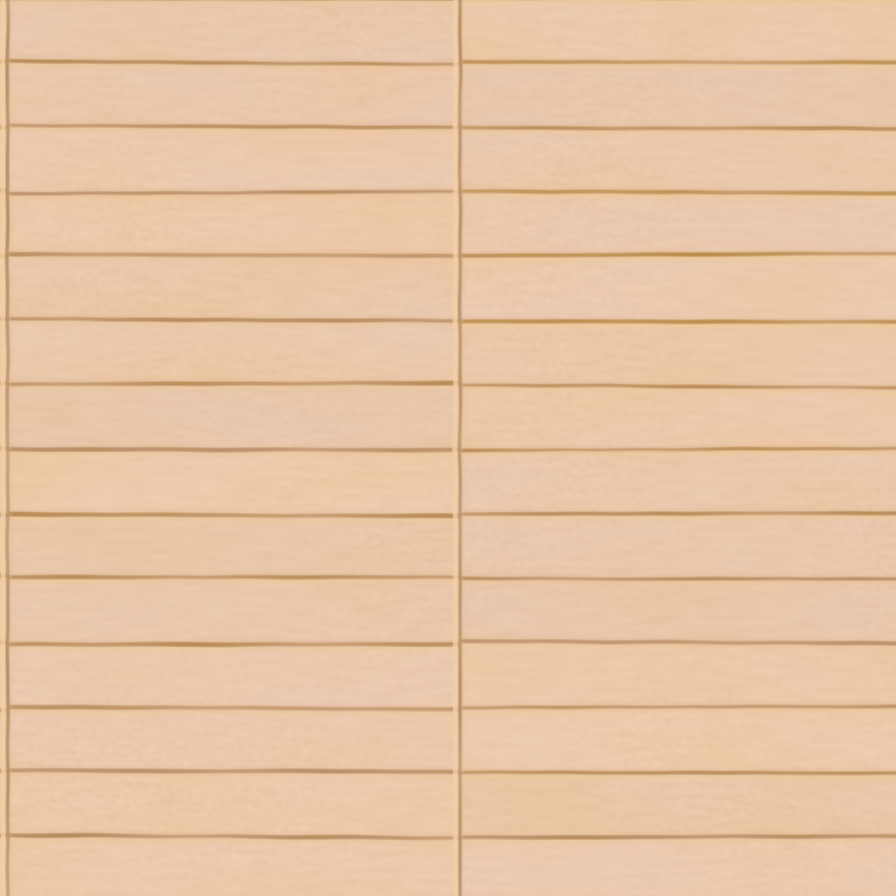
Write a Shadertoy shader that draws this texture.

```glsl
const vec2 PITCH = vec2(0.505, 0.0720);        // slat size
const vec2 ORIGIN = vec2(0.0085, 0.0665);      // one crossing of the joints
const float JOINT_WIDTH = 0.0040;
const float END_WIDTH = 0.0038;
const float STRIP_WIDTH = 0.0055;              // pale strip beside each end joint
const float FLANK_WIDTH = 0.0042;              // soft shade around a joint
const float SOFTNESS = 0.0014;
const float ROW_JITTER = 0.0017;
const float ROW_TILT = 0.0036;
const float WOBBLE = 0.0011;
const float GRAIN = 0.022;

const vec3 WARM_WOOD = vec3(0.925, 0.785, 0.645);
const vec3 PINK_WOOD = vec3(0.912, 0.780, 0.685);
const vec3 FLANK = vec3(0.860, 0.710, 0.570);
const vec3 LIT_EDGE = vec3(0.935, 0.795, 0.600);
const vec3 PALE_STRIP = vec3(0.945, 0.815, 0.655);
const vec3 BROWN_JOINT = vec3(0.735, 0.570, 0.410);
const vec3 OCHRE_JOINT = vec3(0.755, 0.575, 0.320);

float hash(vec2 p) {
    vec3 q = fract(p.xyx * vec3(0.1031, 0.1030, 0.0973));
    q += dot(q, q.yzx + 33.33);
    return fract((q.x + q.y) * q.z);
}

float cornerSlope(vec2 cell, vec2 offset) {
    float angle = 6.2832 * hash(cell);
    return dot(vec2(cos(angle), sin(angle)), offset);
}

// Gradient noise, roughly -0.7 to 0.7
float noise(vec2 p) {
    vec2 i = floor(p), f = p - i;
    vec2 u = f * f * f * (f * (f * 6.0 - 15.0) + 10.0);
    vec2 e = vec2(1.0, 0.0);
    return mix(mix(cornerSlope(i, f), cornerSlope(i + e.xy, f - e.xy), u.x),
               mix(cornerSlope(i + e.yx, f - e.yx), cornerSlope(i + e.xx, f - e.xx), u.x), u.y);
}

// Coverage of a line of the given width at distance d
float band(float d, float width, float soft) {
    return 1.0 - smoothstep(-soft, soft, abs(d) - 0.5 * width);
}

// Wood of one slat: its own tint, cloudy patches, streaks and pores
vec3 slatColor(vec2 uv, vec2 slat) {
    float seed = hash(slat + 7.0);
    float cloud = noise(uv * vec2(5.0, 16.0) + seed * 40.0);
    float streak = noise(uv * vec2(24.0, 150.0) + seed * 90.0);
    float pores = noise(mat2(1.0, 0.45, -0.45, 1.0) * uv * vec2(110.0, 150.0));
    float poreAmount = 0.6 + 0.8 * noise(uv * 4.0 + 31.0);
    vec3 wood = mix(WARM_WOOD, PINK_WOOD, clamp(0.15 + 0.55 * seed + 0.7 * cloud, 0.0, 1.0));
    float shade = GRAIN * (0.8 * streak + pores * poreAmount) + 0.012 * cloud;
    return wood + shade * vec3(0.8, 1.0, 1.2) + 0.012 * (hash(slat + 19.0) - 0.5);
}

void mainImage(out vec4 fragColor, in vec2 fragCoord) {
    vec2 uv = fragCoord / iResolution.xy;
    float soft = max(SOFTNESS, 0.75 / min(iResolution.x, iResolution.y));
    vec2 grid = (uv - ORIGIN) / PITCH;

    // Nearest long joint, slightly uneven in height, slope and straightness
    float column = floor(grid.x);
    float along = grid.x - column - 0.5;
    float row = floor(grid.y + 0.5);
    vec2 joint = vec2(column, row) + 50.0;
    float dy = (grid.y - row) * PITCH.y;
    dy += ROW_JITTER * (2.0 * hash(joint) - 1.0);
    dy += ROW_TILT * along * (2.0 * hash(joint + 11.0) - 1.0);
    dy += WOBBLE * noise(vec2(uv.x * 14.0, row * 7.3 + column * 3.1));

    vec2 slat = vec2(column, row - step(dy, 0.0)) + 50.0;
    vec3 color = slatColor(uv, slat);

    // Long joints: soft flanks, lit lower edge, then the dark seam
    float wear = noise(vec2(uv.x * 7.0, row * 5.7 + column * 9.2));
    float rightUpper = mod(column, 2.0) * smoothstep(0.35, 0.65, uv.y);
    float ochre = clamp(0.55 * hash(joint + 23.0) + 0.55 * rightUpper + 0.5 * wear - 0.15, 0.0, 1.0);
    float seamWidth = JOINT_WIDTH * (0.85 + 0.3 * hash(joint + 5.0) + 0.35 * wear);
    float flank = exp(-pow(dy / FLANK_WIDTH, 2.0));
    color = mix(color, FLANK, 0.6 * flank);
    color = mix(color, LIT_EDGE, (0.35 + 0.5 * ochre) * band(dy + 0.0052, 0.0034, soft));
    vec3 seam = mix(BROWN_JOINT, OCHRE_JOINT, ochre) - 0.05 * wear;
    color = mix(color, seam, (0.88 + 0.2 * wear) * band(dy, seamWidth, soft));

    // End joints: a pale strip on the left and a worn brown seam
    float line = floor(grid.x + 0.5);
    float dx = (grid.x - line) * PITCH.x;
    dx += WOBBLE * 1.5 * noise(vec2(line * 8.7 + 3.3, uv.y * 19.0));
    float endWear = noise(vec2(line * 5.3 + 1.7, uv.y * 11.0));
    color = mix(color, FLANK, 0.4 * exp(-pow(dx / FLANK_WIDTH, 2.0)));
    color = mix(color, PALE_STRIP, 0.8 * band(dx + 0.0052, STRIP_WIDTH, soft));
    float endStrength = clamp(0.85 + 0.5 * endWear, 0.0, 1.0);
    color = mix(color, BROWN_JOINT, endStrength * band(dx, END_WIDTH, soft));

    fragColor = vec4(clamp(color, 0.0, 1.0), 1.0);
}
```
